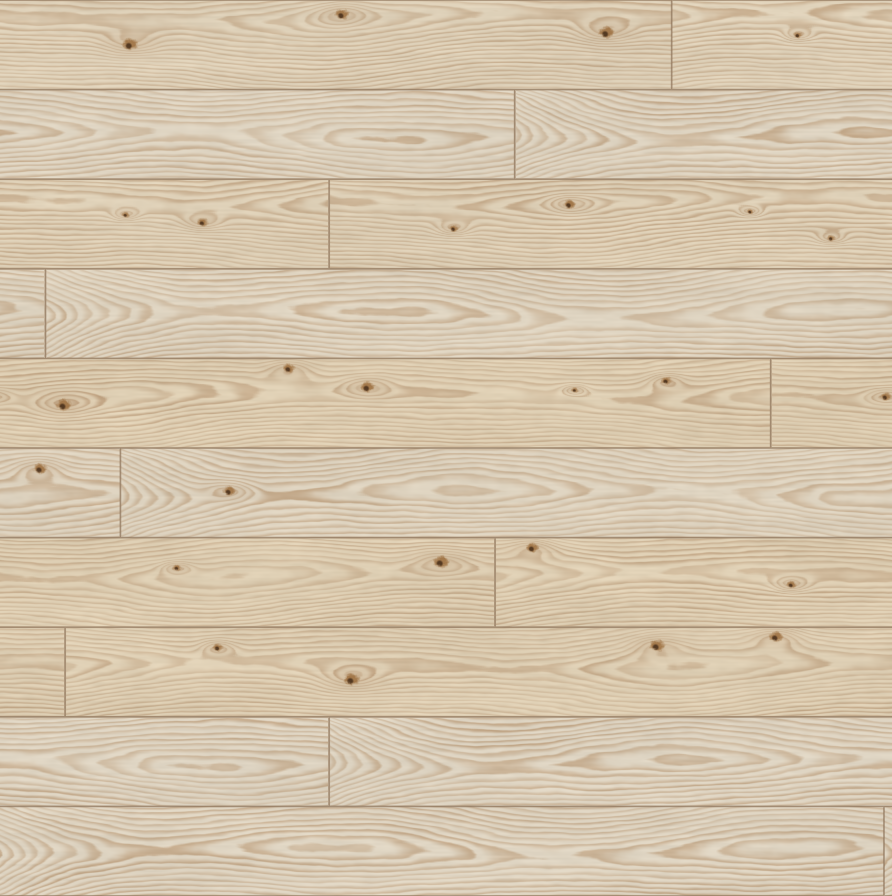
A Shadertoy shader for this texture:

```glsl
// Pale softwood floor: ten rows of planks, each one canvas long with its own joint.
// Growth rings are contour lines of a height field over each plank; minima of the
// field make arches and eyes, and knots pull the rings around themselves.

#define ROWS 10.0
#define SEAM_WIDTH 0.0013
#define RING_DENSITY 18.0
#define RING_CONTRAST 0.92
#define FIBRE_AMOUNT 0.05
#define KNOT_SIZE 0.0065
#define PALE_COOL vec3(0.872, 0.835, 0.768)
#define PALE_WARM vec3(0.875, 0.812, 0.700)
#define LATE_WOOD vec3(0.745, 0.630, 0.500)
#define KNOT_BROWN vec3(0.610, 0.430, 0.240)
#define KNOT_CORE vec3(0.250, 0.160, 0.090)
#define SEAM_COLOR vec3(0.560, 0.460, 0.360)

// Per row, bottom to top: joint position and number of knots (0 = arched grain)
const float JOINT[10] = float[10](0.991, 0.369, 0.073, 0.555, 0.135, 0.864, 0.051, 0.369, 0.577, 0.753);
const int KNOTS[10] = int[10](0, 0, 4, 4, 2, 6, 0, 6, 0, 4);

float hash(vec2 p) {
    return fract(sin(dot(p, vec2(127.1, 311.7))) * 4375.85);
}

float valueNoise(vec2 p) {
    vec2 cell = floor(p), f = fract(p);
    f = f * f * (3.0 - 2.0 * f);
    return mix(mix(hash(cell), hash(cell + vec2(1, 0)), f.x),
               mix(hash(cell + vec2(0, 1)), hash(cell + vec2(1, 1)), f.x), f.y);
}

// Layered sines: slow irregular drift, about -1 to 1
float drift(vec2 p, float seed) {
    float sum = 0.0, amp = 0.5;
    for (int i = 0; i < 4; i++) {
        sum += amp * sin(p.x + seed + 1.7 * sin(p.y + seed * 1.3));
        p = mat2(1.6, 0.5, -0.7, 1.7) * p;
        amp *= 0.55;
        seed += 2.1;
    }
    return sum;
}

// Ring height along and across a plank, before knots
float ringHeight(vec2 plank, float seed, bool arched) {
    float center = arched ? 0.5 : 0.68 + 0.12 * sin(seed * 5.0);
    float across = plank.y - center - 0.05 * sin(plank.x * 9.0 + seed);
    float density = RING_DENSITY * (arched ? 1.0 : 1.2);
    float height = density * sqrt(across * across + 0.02);
    if (arched) {
        height -= 7.0 * exp(-9.0 * plank.x)
                + 1.5 * cos(12.57 * (plank.x - 0.38) + 0.3 * sin(seed));
    } else {
        height += 1.4 * sin(plank.x * 7.0 + seed) + 0.8 * sin(plank.x * 17.0 + 2.0 * seed);
    }
    height += 0.55 * drift(plank * vec2(16.0, 5.0), seed);
    return height + 0.12 * drift(plank * vec2(75.0, 16.0), seed + 4.0);
}

void mainImage(out vec4 fragColor, in vec2 fragCoord) {
    vec2 uv = fragCoord / iResolution.xy;
    float pixel = 1.0 / min(iResolution.x, iResolution.y);

    // Plank coordinates
    float row = clamp(floor(uv.y * ROWS), 0.0, ROWS - 1.0);
    int index = int(row);
    vec2 plank = vec2(fract(uv.x - JOINT[index]), fract(uv.y * ROWS));
    int knotCount = KNOTS[index];
    bool arched = knotCount < 3;
    float seed = 6.28 * hash(vec2(row, 3.7));

    // Knots bend the rings and leave a brown spot with a dark core
    float height = ringHeight(plank, seed, arched);
    float spot = 0.0, core = 0.0, halo = 0.0;
    for (int i = 0; i < knotCount; i++) {
        vec2 id = vec2(float(i) + 1.3, row + 8.1);
        vec2 spread = vec2(hash(id), hash(id + 21.0));
        vec2 place = vec2((float(i) + 0.15 + 0.7 * spread.x) / float(knotCount),
                          mix(0.25, 0.9, sqrt(spread.y)));
        vec2 away = (plank - place) * vec2(1.0, 1.0 / ROWS);
        float radius = KNOT_SIZE * mix(0.4, 1.15, hash(id + 47.0));
        vec2 pull = away / (radius * vec2(4.5, 2.0));
        float influence = exp(-dot(pull, pull));
        height -= 3.2 * influence;
        halo = max(halo, influence);
        float reach = length(away * vec2(0.85, 1.1)) / radius;
        reach += 0.2 * drift(away * 500.0, seed + float(i));
        float soft = 0.2 + pixel / radius;
        spot = max(spot, 1.0 - smoothstep(0.85 - soft, 0.85 + soft, reach));
        vec2 coreOffset = away + radius * vec2(0.25, 0.3);
        core = max(core, 1.0 - smoothstep(0.25, 0.3 + soft, length(coreOffset) / radius));
    }

    // Late wood darkens slowly, then ends sharply; dense rings fade to their mean
    float phase = fract(height);
    float blur = fwidth(height);
    float line = smoothstep(0.15, 0.8, phase) * (1.0 - smoothstep(0.86 - min(blur, 0.4), 1.0, phase));
    line *= mix(0.55, 1.0, hash(vec2(floor(height), row)));
    line = mix(line, 0.32, smoothstep(0.4, 1.0, blur));
    line *= 0.85 + 0.25 * drift(plank * vec2(8.0, 3.0), seed + 1.0);

    // Wood tone, broad stains and fine fibres
    float warmth = arched ? 0.25 * hash(vec2(row, 9.0)) : 0.35 + 0.6 * hash(vec2(row, 5.0));
    vec3 color = mix(PALE_COOL, PALE_WARM, warmth);
    color = mix(color, LATE_WOOD, RING_CONTRAST * clamp(line, 0.0, 1.0));
    color += 0.014 * drift(plank * vec2(6.0, 4.0), seed + 7.0);
    float fibre = 0.6 * valueNoise(vec2(uv.x * 28.0, uv.y * 430.0) + seed)
                + 0.4 * valueNoise(vec2(uv.x * 90.0, uv.y * 240.0) - seed);
    color += FIBRE_AMOUNT * (fibre - 0.5);

    // Knots
    color = mix(color, LATE_WOOD, 0.35 * halo);
    color = mix(color, KNOT_BROWN, 0.85 * spot);
    color = mix(color, KNOT_CORE, 0.8 * core * spot);

    // Seams between rows and at the end joints
    vec2 edge = min(plank, 1.0 - plank) * vec2(1.0, 1.0 / ROWS);
    vec2 seam = 1.0 - smoothstep(0.5 * SEAM_WIDTH - 0.5 * pixel, 0.5 * SEAM_WIDTH + pixel, edge);
    color = mix(color, SEAM_COLOR, 0.75 * max(seam.x, seam.y));

    fragColor = vec4(clamp(color, 0.0, 1.0), 1.0);
}
```
